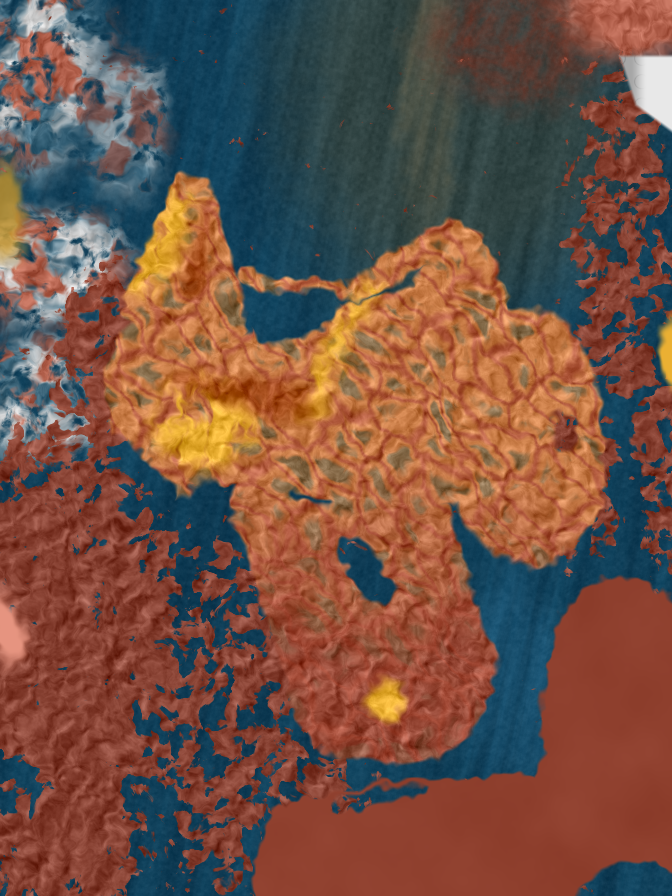
Write a WebGL 2 fragment shader that draws this texture.

```glsl
#version 300 es
precision highp float;
// Thick abstract paint: a veined orange crest over teal, rust and white smears.
uniform vec2 u_resolution;
out vec4 outColor;
vec2 w; // warped position shared by the shape functions

float hash(vec2 p) { return fract(sin(dot(p, vec2(127.1, 311.7))) * 43758.5); }
float noise(vec2 p) {
  vec2 i = floor(p), f = fract(p), e = vec2(1, 0);
  f *= f * (3.0 - 2.0 * f);
  return mix(mix(hash(i), hash(i + e), f.x),
             mix(hash(i + e.yx), hash(i + e.xx), f.x), f.y);
}
float fbm(vec2 p) {
  float sum = 0.0, amp = 0.53;
  for (int i = 0; i < 4; i++) {
    sum += amp * noise(p);
    p = mat2(1.6, 1.2, -1.2, 1.6) * p + 7.3;
    amp *= 0.5;
  }
  return sum;
}
// Gap between the distances to the two nearest cell centres
float cellEdge(vec2 p) {
  vec2 best = vec2(9);
  for (int i = 0; i < 9; i++) {
    vec2 c = floor(p) + vec2(i % 3, i / 3) - 1.0;
    float d = length(c + 0.15 + 0.7 * vec2(hash(c), hash(c + 41.7)) - p);
    best = d < best.x ? vec2(d, best.x) : vec2(best.x, min(best.y, d));
  }
  return best.y - best.x;
}
float fill(float d, float soft) { return smoothstep(soft, -soft, d); }
float oval(float x, float y, float rx, float ry) {
  return (length((w - vec2(x, y)) / vec2(rx, ry)) - 1.0) * min(rx, ry);
}
// Soft oval whose blur follows its size
float blot(float x, float y, float rx, float ry) {
  return fill(oval(x, y, rx, ry), 0.4 * min(rx, ry));
}
// Stroke from a to b, with end radii ra and rb
float stroke(float ax, float ay, float bx, float by, float ra, float rb) {
  vec2 a = vec2(ax, ay), ab = vec2(bx, by) - a;
  float h = clamp(dot(w - a, ab) / dot(ab, ab), 0.0, 1.0);
  return length(w - a - ab * h) - mix(ra, rb, h);
}

void main() {
  // Canvas is 5.76 by 7.68 units, y grows downward
  vec2 uv = gl_FragCoord.xy / u_resolution;
  vec2 p = vec2(uv.x, 1.0 - uv.y) * vec2(5.76, 7.68);
  vec2 bend = vec2(fbm(p * 2.5), fbm(p * 2.5 + 19.0)) - 0.5;
  w = p + 0.2 * bend + 0.07 * (vec2(noise(p * 13.0), noise(p * 13.0 + 8.0)) - 0.5);
  float grain = fbm(p * 10.0 + bend * 3.0);
  float fine = 0.08 * (fbm(p * 30.0) - 0.5);
  float light = 0.45 * (fbm(w * 9.0) - fbm(w * 9.0 + 0.33));
  vec3 rust = vec3(0.56, 0.25, 0.18), amber = vec3(0.92, 0.69, 0.2);
  vec3 pink = vec3(0.7, 0.38, 0.3), khaki = vec3(0.44, 0.39, 0.28);

  // Teal ground, brush streaks and a dull olive top
  float streak = fbm(vec2(p.x * 9.0 + p.y * 2.0, p.y * 0.8));
  vec3 color = mix(vec3(0.03, 0.18, 0.27), vec3(0.09, 0.31, 0.42), streak);
  color = mix(color, vec3(0.15, 0.2, 0.17) + 0.16 * streak, 0.8 * blot(3.9, 0.8, 1.5, 1.9));
  color = mix(color, khaki, 0.7 * streak * blot(3.65, 0.8, 0.25, 1.1));
  color = mix(color, rust * 0.8, grain * blot(4.5, 0.3, 0.8, 0.6));
  color = mix(color, vec3(0.16, 0.42, 0.57), 0.6 * streak * blot(4.4, 5.9, 0.35, 0.9));
  color += fine;

  // Pale smears down the left side
  float smear = max(blot(0.25, 0.55, 0.65, 0.85), 0.65 * blot(1.1, 1.05, 0.35, 0.6));
  smear = max(smear, max(blot(0.4, 2.3, 0.7, 0.5), blot(0.35, 3.4, 0.6, 0.5)));
  vec3 pale = mix(vec3(0.24, 0.4, 0.48), vec3(0.8), smoothstep(0.38, 0.62, fbm(w * vec2(3, 5) + 3.0)));
  pale = mix(pale, pink, smoothstep(0.48, 0.65, fbm(w * 5.0 + 31.0)));
  color = mix(color, pale + light, smear * smoothstep(0.2, 0.48, grain));
  color = mix(color, amber * 0.85, 0.8 * blot(0.05, 1.85, 0.16, 0.4));

  // Dry rust: density decides how much ground shows through
  float density = max(0.93 * blot(0.5, 5.9, 1.15, 2.15), 0.59 * blot(2.2, 6.1, 1.0, 1.6));
  density = max(density, 0.6 * blot(5.35, 2.0, 0.5, 1.7));
  density = max(density, 0.62 * blot(5.7, 4.0, 0.27, 0.9));
  density = max(density, 0.63 * blot(4.98, 3.9, 0.32, 1.0));
  density = max(density, 0.7 * blot(0.9, 3.1, 0.45, 0.75));
  density -= 0.35 * blot(1.25, 6.8, 0.18, 1.0) + 0.6 * blot(0.1, 6.7, 0.25, 0.3);
  float cover = smoothstep(0.44, 0.56, density + (grain - 0.5) * 1.5);
  color = mix(color, rust + light + fine, cover * 0.93);
  color = mix(color, pink + 0.2, blot(0.06, 5.4, 0.13, 0.28));
  color = mix(color, pink + light, blot(5.5, 0.1, 0.65, 0.38));
  color = mix(color, amber, blot(5.76, 3.05, 0.11, 0.32));

  // Ringed paper corner
  float paper = max(0.48 - p.y, dot(p - vec2(4.9, 0.5), vec2(-0.59, 0.81)));
  paper = max(paper, dot(p - vec2(5.45, 0.9), vec2(-0.95, 0.31)));
  float rings = fill(abs(length(fract(p * 5.0) - 0.5) - 0.3), 0.06);
  color = mix(color, vec3(mix(0.65 - 0.2 * rings, 0.91, smoothstep(5.4, 5.55, p.x))), fill(paper, 0.02));

  // Orange crest silhouette with open gaps
  float body = min(stroke(1.65, 1.62, 1.58, 2.6, 0.17, 0.54), oval(1.5, 3.4, 0.6, 0.83));
  body = min(body, stroke(1.9, 3.5, 3.6, 3.4, 0.65, 0.95));
  body = min(body, stroke(4.0, 2.1, 3.95, 3.0, 0.18, 0.7));
  body = min(body, oval(4.5, 3.75, 0.7, 1.13));
  body = min(body, stroke(2.9, 4.3, 3.35, 5.7, 0.88, 0.88));
  body = max(body, -stroke(2.38, 2.65, 2.7, 2.6, 0.24, 0.24));
  body = min(body, stroke(2.1, 2.38, 3.0, 2.5, 0.07, 0.05));
  body = min(body, stroke(3.05, 2.47, 3.9, 2.03, 0.1, 0.16));
  float gaps = min(stroke(3.05, 4.7, 3.22, 5.05, 0.12, 0.15), oval(1.8, 4.5, 0.22, 0.4));
  gaps = min(gaps, min(oval(4.85, 3.7, 0.13, 0.17), stroke(2.5, 4.23, 2.8, 4.32, 0.03, 0.02)));
  gaps = min(gaps, stroke(0.98, 3.8, 1.4, 4.22, 0.1, 0.13));

  // Crest paint: slanted cells, rust veins, dull centres, yellow folds
  float edge = cellEdge(mat2(3.5, 1.3, -2.9, 1.5) * (p + 0.35 * bend));
  float low = smoothstep(3.7, 5.9, p.y + bend.x);
  vec3 paint = mix(vec3(0.79, 0.49, 0.28), rust + 0.03, low);
  float dull = smoothstep(0.3, 0.55, edge) * smoothstep(0.42, 0.6, fbm(w * 4.0 + 5.0));
  paint = mix(paint, khaki, dull * (0.8 - 0.5 * low));
  paint = mix(paint, rust * 1.15, 0.75 * fill(edge - 0.13, 0.12));
  float gold = min(stroke(1.6, 1.65, 1.22, 2.4, 0.1, 0.15), stroke(3.2, 2.45, 2.65, 3.45, 0.08, 0.1));
  gold = min(gold, oval(1.75, 3.6, 0.42, 0.4));
  paint = mix(paint, amber, fill(gold, 0.12) * smoothstep(0.28, 0.55, fbm(w * vec2(8, 4))));
  float fold = min(stroke(1.55, 3.28, 2.5, 3.4, 0.08, 0.16), stroke(1.75, 1.9, 1.6, 2.4, 0.04, 0.12));
  paint = mix(paint, vec3(0.61, 0.25, 0.06), 0.8 * fill(fold, 0.1));
  paint = mix(paint, amber, blot(3.32, 6.03, 0.14, 0.17));
  color = mix(color, paint + light + fine, fill(max(body, -gaps), 0.025));

  // Smooth rust pool along the bottom and right
  float pool = min(stroke(5.3, 5.55, 5.35, 6.9, 0.6, 0.8), stroke(2.9, 7.5, 5.0, 7.25, 0.75, 0.6));
  pool = max(pool, -min(oval(5.45, 7.8, 0.5, 0.4), stroke(2.9, 6.86, 3.65, 6.8, 0.08, 0.03)));
  color = mix(color, rust + 0.05 * (fbm(p * 2.0) - 0.5), fill(pool, 0.02));
  outColor = vec4(clamp(color, 0.0, 1.0), 1.0);
}
```
